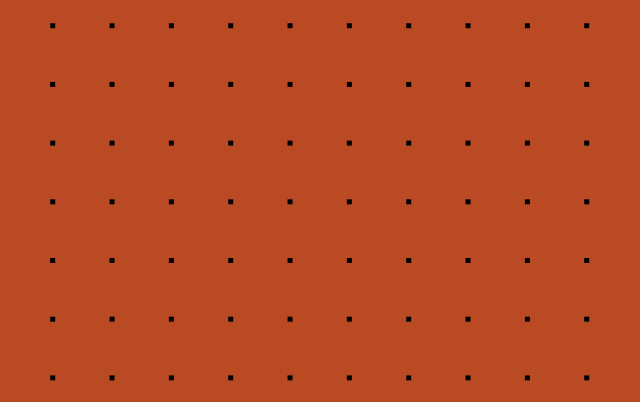
Reproduce this pattern procedurally as a Shadertoy shader.

```glsl
// A plain rust ground with a sparse lattice of small black squares, ten across and seven down.
// Each point is folded into its nearest lattice cell, then a box distance
// gives the square, with its edges smoothed over one pixel.

// Lengths are fractions of the canvas height.
const vec2 PITCH = vec2(0.1476, 0.1460);         // spacing between squares
const vec2 FIRST_CENTRE = vec2(0.1311, 0.0600);  // lower left square
const float HALF_SIDE = 0.0062;                  // half the width of a square

const vec3 GROUND_COLOUR = vec3(0.725, 0.290, 0.137);
const vec3 SQUARE_COLOUR = vec3(0.0);

// Offset from the centre of the nearest lattice cell
vec2 latticeOffset(vec2 point) {
    vec2 cell = (point - FIRST_CENTRE) / PITCH;
    return (fract(cell + 0.5) - 0.5) * PITCH;
}

// Coverage of a square, smoothed separately along each axis
float squareCoverage(vec2 offset, float pixel) {
    vec2 edge = clamp((HALF_SIDE - abs(offset)) / pixel + 0.5, 0.0, 1.0);
    return edge.x * edge.y;
}

void mainImage(out vec4 fragColor, in vec2 fragCoord) {
    float pixel = 1.0 / iResolution.y;
    vec2 point = fragCoord * pixel;

    float coverage = squareCoverage(latticeOffset(point), pixel);
    fragColor = vec4(mix(GROUND_COLOUR, SQUARE_COLOUR, coverage), 1.0);
}
```
